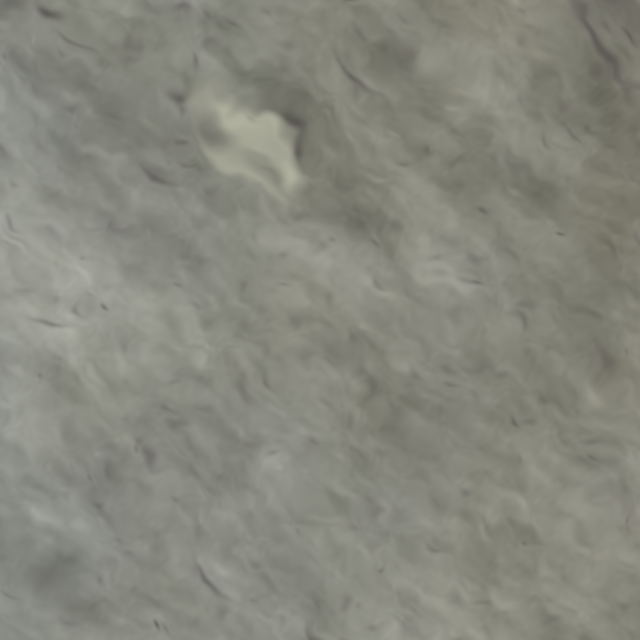
Reproduce this texture procedurally as a Shadertoy shader.

```glsl
// Weathered grey-green stone with slanted soft grain, dark flecks and a pale scar.

const vec3  STONE       = vec3(0.526, 0.528, 0.488);
const vec3  COOL_TINT   = vec3(-0.012, 0.004, 0.018);
const vec3  PALE        = vec3(0.69, 0.69, 0.62);
const vec3  DARK        = vec3(0.29, 0.27, 0.27);
const float GRAIN_ANGLE = -0.68;   // radians, falling to the right
const float GRAIN_STRETCH = 2.1;   // length of a streak over its width
const float BROAD_AMOUNT  = 0.050;
const float STREAK_AMOUNT = 0.050;
const float FINE_AMOUNT   = 0.033;
const vec2  SCAR_CENTER = vec2(0.38, 0.78);
const vec2  SCAR_SIZE   = vec2(0.120, 0.060);
const float SCAR_ANGLE  = -0.95;

vec3 hash3(vec2 cell) {
    vec3 q = fract(cell.xyx * vec3(0.1031, 0.1030, 0.0973));
    q += dot(q, q.yxz + 33.33);
    return fract((q.xxy + q.yzz) * q.zyx);
}

// Coordinates of p in a frame turned by the angle
vec2 turn(vec2 p, float angle) {
    float c = cos(angle), s = sin(angle);
    return vec2(c * p.x + s * p.y, c * p.y - s * p.x);
}

// Smooth cellular noise: one signed round bump per cell, centred on zero
float bumps(vec2 p) {
    vec2 cell = floor(p);
    float sum = 0.0;
    for (int j = -1; j <= 1; j++)
    for (int i = -1; i <= 1; i++) {
        vec2 c = cell + vec2(i, j);
        vec3 h = hash3(c);
        vec2 d = p - c - h.xy;
        float k = max(0.0, 1.0 - dot(d, d));
        sum += (2.0 * h.z - 1.0) * k * k * k;
    }
    return sum;
}

// Soft bent stroke that tapers at both ends
float stroke(vec2 d, float angle, vec2 size, float bend) {
    vec2 q = turn(d, angle);
    q.y -= bend * q.x * q.x;
    q /= size;
    return exp(-dot(q, q));
}

// Random strokes, at most one per cell; size is in cells
float scatter(vec2 p, float density, vec2 size, float spread) {
    vec2 cell = floor(p);
    float sum = 0.0;
    for (int j = -1; j <= 1; j++)
    for (int i = -1; i <= 1; i++) {
        vec2 c = cell + vec2(i, j);
        vec3 place = hash3(c + 17.0);
        vec3 look = hash3(c + 71.0);
        float present = step(place.z, density);
        float angle = GRAIN_ANGLE + spread * (look.x - 0.5);
        float mark = stroke(p - c - place.xy, angle,
                            size * mix(0.5, 1.2, look.y), 2.0 * look.z - 1.0);
        sum += present * mark * mix(0.3, 1.0, look.z);
    }
    return min(sum, 1.0);
}

void mainImage(out vec4 fragColor, in vec2 fragCoord) {
    vec2 p = fragCoord / iResolution.y;

    // Grain frame, gently warped so that streaks wander
    vec2 warp = vec2(bumps(p * 9.0 + 3.0), bumps(p * 9.0 + 41.0));
    vec2 rough = vec2(bumps(p * 34.0 + 7.0), bumps(p * 34.0 + 59.0));
    vec2 w = p + 0.018 * warp + 0.008 * rough;
    vec2 g = turn(w, GRAIN_ANGLE) * vec2(1.0 / GRAIN_STRETCH, 1.0);

    // Mottling from broad clouds down to fine streaks
    float tone = BROAD_AMOUNT * (bumps(w * 3.2 + 5.0) + 0.75 * bumps(g * 8.0 + 23.0));
    tone += STREAK_AMOUNT * (0.75 * bumps(g * 17.0 + 11.0) + 0.6 * bumps(g * 33.0 + 37.0));
    tone += FINE_AMOUNT * (bumps(g * 62.0 + 13.0) + 0.45 * bumps(w * 95.0 + 29.0));

    // Light and cool on the left, dimmer and warm on the right
    float side = 0.5 - p.x + 0.2 * (0.5 - p.y) + 0.12 * bumps(w * 2.6 + 47.0);
    vec3 color = STONE + tone + 0.046 * side + 0.9 * side * COOL_TINT;
    color += vec3(0.004, 0.002, -0.004) * bumps(w * 6.0 + 83.0);

    // Pale wisps, then the ragged scar with worn hollows
    float wisps = scatter(w * 13.0 + 5.0, 0.3, vec2(0.30, 0.10), 0.8);
    color = mix(color, PALE, 0.32 * wisps);
    vec2 s = turn(p + 0.022 * warp + 0.014 * rough - SCAR_CENTER, SCAR_ANGLE) / SCAR_SIZE;
    float scar = 1.0 - smoothstep(0.65, 1.1, length(s));
    scar *= 0.72 + 0.5 * bumps(g * 30.0 + 67.0);
    color = mix(color, PALE, clamp(scar, 0.0, 1.0));

    // Dark stains, small flecks and a few thin cracks
    float stains = scatter(w * 8.0 + 31.0, 0.32, vec2(0.30, 0.15), 1.2);
    float flecks = scatter(w * 24.0 + 9.0, 0.34, vec2(0.32, 0.17), 1.6);
    float chips = scatter(w * 10.0 + 61.0, 0.13, vec2(0.17, 0.07), 1.4);
    float cracks = scatter(w * 6.0 + 53.0, 0.12, vec2(0.20, 0.035), 1.0);
    color = mix(color, DARK, 0.26 * stains);
    color = mix(color, DARK, 0.27 * flecks);
    color = mix(color, DARK, 0.60 * chips);
    color = mix(color, DARK, 0.50 * cracks);

    // Vein crossing the upper right corner
    float vein = stroke(w - vec2(0.925, 0.925), -0.9, vec2(0.085, 0.010), 2.5);
    color = mix(color, DARK, 0.55 * vein);

    fragColor = vec4(clamp(color, 0.0, 1.0), 1.0);
}
```
